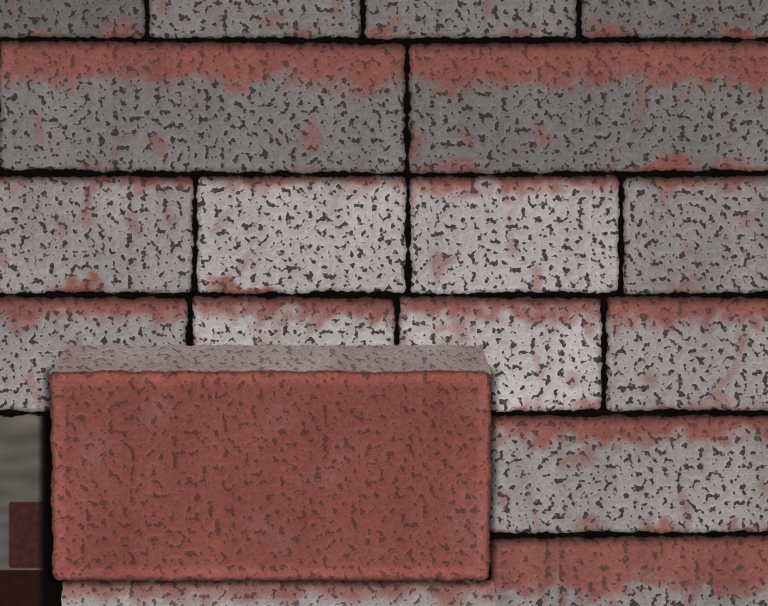
Reproduce this texture procedurally as a Shadertoy shader.

```glsl
// Stacked porous concrete bricks: running courses with dark gaps, red pigment
// bleeding over grey stone, and one red brick standing in front of the stack.
// Courses come from a small row table; wear and pores from gradient noise.

#define VIEW_WIDTH 7.68
#define GAP 0.025
#define PORE_SCALE 14.0
#define EDGE_WEAR 0.022
#define GREY vec3(0.66, 0.635, 0.63)
#define RED vec3(0.53, 0.30, 0.27)
#define PIT vec3(0.20, 0.165, 0.16)
#define SHADOW vec3(0.055, 0.04, 0.04)
#define BACKDROP vec3(0.35, 0.33, 0.31)

// Per course: top edge, x of one joint, brick length, depth of red stain
const vec4 COURSES[6] = vec4[6](
    vec4(-0.85, 1.47, 2.16, 0.20), vec4(0.40, 4.07, 4.10, 0.40),
    vec4(1.74, 1.95, 2.13, 0.08), vec4(2.95, 1.90, 2.07, 0.24),
    vec4(4.13, 4.75, 4.20, 0.26), vec4(5.34, 4.88, 4.40, 0.48));

vec2 hash2(vec2 p) {
    vec3 h = fract(p.xyx * vec3(0.1031, 0.1030, 0.0973));
    h += dot(h, h.yzx + 33.33);
    return fract((h.xx + h.yz) * h.zy);
}

float cornerSlope(vec2 cell, vec2 offset) {
    float angle = 6.2832 * hash2(cell + 57.0).x;
    return dot(vec2(cos(angle), sin(angle)), offset);
}

float gradientNoise(vec2 p) {
    vec2 i = floor(p), f = fract(p), e = vec2(0, 1);
    vec2 u = f * f * f * (f * (f * 6.0 - 15.0) + 10.0);
    float low = mix(cornerSlope(i, f), cornerSlope(i + e.yx, f - e.yx), u.x);
    float high = mix(cornerSlope(i + e, f - e), cornerSlope(i + 1.0, f - 1.0), u.x);
    return 1.4 * mix(low, high, u.y);
}

float grain(vec2 p) {
    return gradientNoise(p * PORE_SCALE) + 0.55 * gradientNoise(p * PORE_SCALE * 2.1 + 9.0);
}

float box(vec2 p, vec2 lo, vec2 hi, float radius) {
    vec2 d = abs(p - 0.5 * (lo + hi)) - 0.5 * (hi - lo) + radius;
    return length(max(d, 0.0)) + min(max(d.x, d.y), 0.0) - radius;
}

float cover(float d) {
    float px = VIEW_WIDTH / iResolution.x;
    return smoothstep(px, -px, d);
}

// Pigmented stone with lit grain, dark pores and broad vertical streaks
vec3 concrete(vec2 p, float tone, float red, float porosity) {
    float g = grain(p);
    float relief = g - grain(p - vec2(0.015, 0.03));
    float streak = gradientNoise(p * vec2(3.5, 0.5)) + gradientNoise(p * 1.3 + 31.0);
    vec3 c = mix(GREY * tone, RED, red);
    c *= 1.0 + 0.08 * relief + 0.06 * streak;
    return mix(c, PIT, porosity * smoothstep(0.12, 0.62, g));
}

// Regular courses, with tilt, tone and stain differing from brick to brick
vec3 wall(vec2 p, float wear) {
    int row = 0;
    for (int i = 1; i < 6; i++) if (p.y > COURSES[i].x) row = i;
    vec4 course = COURSES[row];
    float bottom = row < 5 ? COURSES[row + 1].x : 6.7;
    float index = floor((p.x - course.y) / course.z);
    float left = course.y + index * course.z, center = left + 0.5 * course.z;
    vec2 rnd = hash2(vec2(index + 11.0, float(row) * 7.0 + 3.0));

    vec2 q = p;
    q.y += (rnd.x - 0.5) * 0.02 * (p.x - center);
    float d = box(q, vec2(left, course.x) + GAP, vec2(left + course.z, bottom) - GAP, 0.05) + wear;

    float ragged = 0.15 * gradientNoise(p * vec2(2.3, 1.3)) + 0.11 * gradientNoise(p * 8.0);
    float depth = q.y - course.x, stain = course.w * (0.75 + 0.5 * rnd.y);
    float red = 1.0 - smoothstep(-0.12, 0.14, depth - stain + ragged);
    float patches = smoothstep(-0.1, 0.4, gradientNoise(vec2(p.x * 1.4, float(row) * 3.7)));
    red = max(red, patches * smoothstep(0.16, 0.02, bottom - q.y + ragged));
    red = max(red, 0.55 * smoothstep(0.3, 0.75, gradientNoise(p * vec2(4.0, 2.5) + 17.0)));

    float tone = mix(0.76, 1.02, smoothstep(0.5, 1.7, course.x));
    tone -= 0.17 * smoothstep(1.3, 3.2, abs(center - 4.2)) + 0.07 * (rnd.x - 0.5);
    vec3 stone = concrete(p + rnd * 40.0, tone, 0.87 * red, mix(0.85, 0.5, red));
    stone *= mix(0.62, 1.0, smoothstep(0.01, 0.14, depth));
    stone *= mix(0.75, 1.0, smoothstep(0.0, 0.05, -d));
    return mix(SHADOW, stone, cover(d));
}

// Dim space beside the lower courses, with a shaded brick deep inside
vec3 recess(vec2 p) {
    vec3 c = BACKDROP * (1.0 + 0.25 * gradientNoise(p * vec2(2.0, 7.0)));
    vec3 deepRed = RED * (0.48 + 0.06 * grain(p));
    c = mix(c, deepRed, cover(box(p, vec2(0.09, 5.02), vec2(0.8, 5.68), 0.03)));
    c = mix(c, deepRed * 0.65, cover(5.70 - p.y));
    return mix(c, SHADOW, smoothstep(0.36, 0.46, p.x));
}

void mainImage(out vec4 fragColor, in vec2 fragCoord) {
    // Canvas units with y measured downward from the top edge
    vec2 p = vec2(fragCoord.x, iResolution.y - fragCoord.y) * VIEW_WIDTH / iResolution.x;
    float wear = EDGE_WEAR * (gradientNoise(p * 5.0) + 0.6 * gradientNoise(p * 17.0));
    vec3 color = wall(p, wear);
    color = mix(color, recess(p), cover(max(p.x - 0.7, 4.16 - p.y) + wear));

    // Pale brick carrying the front one
    float base = box(p, vec2(0.62, 5.80), vec2(4.95, 7.0), 0.05) + wear;
    float baseRed = 0.75 * smoothstep(0.2, -0.1, p.y - 5.92 + 0.2 * gradientNoise(p * 3.0));
    color = mix(color, concrete(p + 70.0, 0.95, baseRed, 0.6), cover(base));

    // Front brick: contact shadow, foreshortened top, then red face
    float taper = 0.03 * (p.y - 3.72) / 2.08;
    float face = box(p, vec2(0.50 + taper, 3.71), vec2(4.92 - taper, 5.80), 0.06) + 0.7 * wear;
    color *= mix(0.35, 1.0, smoothstep(-0.01, 0.10, face));

    float slope = clamp((p.y - 3.45) / 0.27, 0.0, 1.0);
    float sides = max(mix(0.68, 0.5, slope) - p.x, p.x - mix(4.82, 4.92, slope));
    float lid = max(sides, max(3.45 - p.y, p.y - 3.77)) + 0.6 * wear;
    float lidRed = 0.2 + 0.2 * gradientNoise(p * vec2(2.0, 5.0));
    color = mix(color, concrete(p * vec2(1.0, 1.8) + 20.0, 0.84, lidRed, 0.45), cover(lid));

    float faded = 0.13 * smoothstep(0.2, 0.7, gradientNoise(p * vec2(1.6, 2.2) + 5.0));
    vec3 front = concrete(p + 90.0, 0.9, 0.98 - faded, 0.5);
    front *= 0.96 + 0.12 * smoothstep(0.10, 0.02, abs(face + 0.07));
    front *= mix(0.7, 1.0, smoothstep(0.0, 0.05, -face));
    color = mix(color, front, cover(face));

    fragColor = vec4(clamp(color, 0.0, 1.0), 1.0);
}
```
